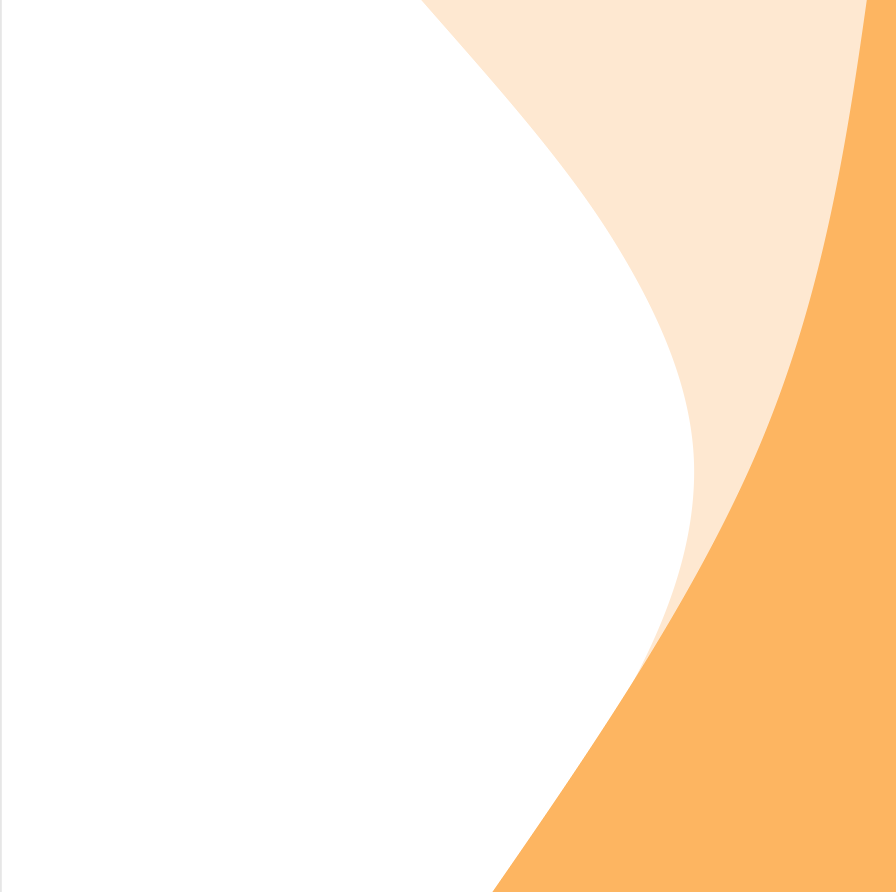
A WebGL 1 fragment shader for this background:

```glsl
precision highp float;
// Draws a white page with a pale peach swoosh and an orange wave on its right side.

uniform vec2 u_resolution;

const vec3 PAPER  = vec3(1.0);
const vec3 PEACH  = vec3(0.996, 0.910, 0.820);
const vec3 ORANGE = vec3(0.992, 0.710, 0.380);
const vec3 RULE   = vec3(0.90);
const float RULE_WIDTH = 0.002;

// Curve knots: depth below the top, horizontal position, slope
const vec3 WAVE_TOP    = vec3(0.0,    0.9674, -0.14);
const vec3 WAVE_MIDDLE = vec3(0.5326, 0.8333, -0.455);
const vec3 WAVE_BOTTOM = vec3(1.0,    0.5495, -0.69);

const vec3 SWOOSH_TOP   = vec3(0.0,    0.4701, 0.87);
const vec3 SWOOSH_UPPER = vec3(0.2676, 0.6836, 0.62);
const vec3 SWOOSH_BULGE = vec3(0.5287, 0.7747, 0.0);
const vec3 SWOOSH_TIP   = vec3(0.7585, 0.7096, -0.52);

// Cubic Hermite segment, extended straight past its ends
float segment(vec3 a, vec3 b, float depth) {
  float span = b.x - a.x;
  float t = clamp((depth - a.x) / span, 0.0, 1.0);
  float s = 1.0 - t;
  float curve = s * s * ((1.0 + 2.0 * t) * a.y + t * span * a.z)
              + t * t * ((1.0 + 2.0 * s) * b.y - s * span * b.z);
  return curve + min(depth - a.x, 0.0) * a.z + max(depth - b.x, 0.0) * b.z;
}

float waveEdge(float depth) {
  return depth < WAVE_MIDDLE.x ? segment(WAVE_TOP, WAVE_MIDDLE, depth)
                               : segment(WAVE_MIDDLE, WAVE_BOTTOM, depth);
}

float swooshEdge(float depth) {
  if (depth < SWOOSH_UPPER.x) return segment(SWOOSH_TOP, SWOOSH_UPPER, depth);
  if (depth < SWOOSH_BULGE.x) return segment(SWOOSH_UPPER, SWOOSH_BULGE, depth);
  return segment(SWOOSH_BULGE, SWOOSH_TIP, depth);
}

// Coverage of the area right of an edge, softened over one pixel
float rightOf(float edge, float x) {
  return clamp((x - edge) * u_resolution.x + 0.5, 0.0, 1.0);
}

void main() {
  vec2 uv = gl_FragCoord.xy / u_resolution;
  float depth = 1.0 - uv.y;

  // Page with a thin rule on its left side
  vec3 color = mix(RULE, PAPER, rightOf(RULE_WIDTH, uv.x));

  // Swoosh, then the wave over it
  color = mix(color, PEACH, rightOf(swooshEdge(depth), uv.x));
  color = mix(color, ORANGE, rightOf(waveEdge(depth), uv.x));

  gl_FragColor = vec4(color, 1.0);
}
```
